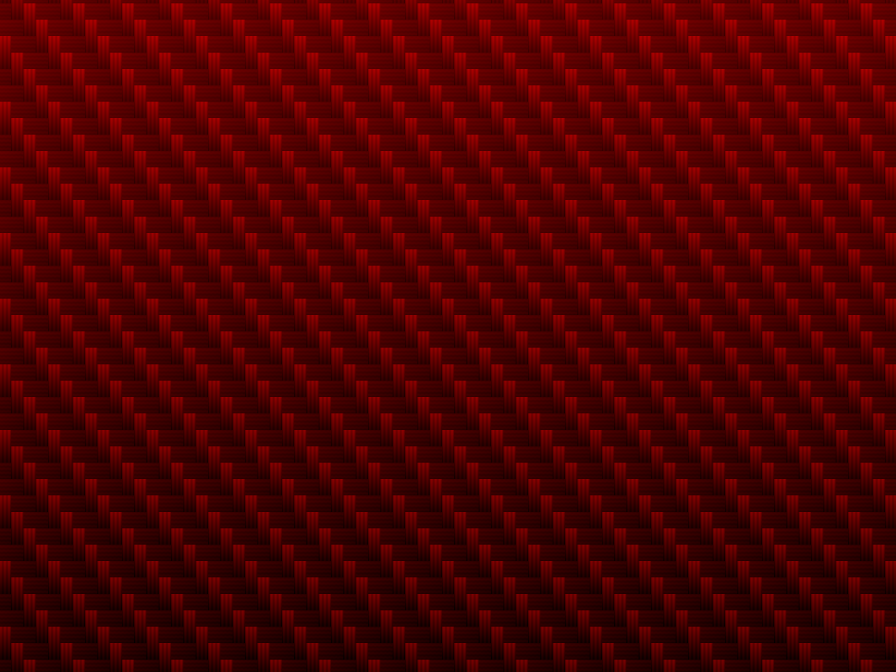
This texture is drawn by a Shadertoy shader. Its source:

```glsl
// Dark red carbon-fibre twill: bright upright tows stepping over dim level ones.

const float TAU = 6.2831853;

// Upright tow: three strands, lit at the top (along = 0) and sinking into shadow
float uprightTow(float across, float along) {
    float strands = 0.065 * cos(TAU * (3.0 * across - 0.5)) * (1.0 - 0.5 * along);
    float sides = 0.05 * smoothstep(0.38, 0.5, abs(across - 0.5));
    return mix(0.54, 0.17, pow(along, 0.85)) + strands - sides;
}

// Level tow: four faint threads, dimmer toward its lower edge and right end
float levelTow(float across, float along) {
    float threads = 0.025 * cos(TAU * (4.0 * across - 0.5));
    float stitches = 0.01 * sin(TAU * 6.0 * along) * sin(TAU * 4.0 * across);
    return 0.32 - 0.07 * across - 0.06 * along + threads + stitches;
}

// Two-over, two-under weave; uv runs from the lower left
float weave(vec2 uv) {
    vec2 grid = vec2(uv.x * 72.8 + 0.1, (1.0 - uv.y) * 40.96 - 0.2);
    vec2 cell = floor(grid);
    vec2 p = grid - cell;
    float phase = mod(cell.x - cell.y, 4.0);

    // Phases 2 then 1 go down an upright tow, 3 then 0 go along a level one
    if (phase > 0.5 && phase < 2.5)
        return uprightTow(p.x, 0.5 * (p.y + (phase < 1.5 ? 1.0 : 0.0)));
    return levelTow(p.y, 0.5 * (p.x + (phase < 0.5 ? 1.0 : 0.0)));
}

void mainImage(out vec4 fragColor, in vec2 fragCoord) {
    // Average a 3 by 3 grid of samples to smooth the tow edges
    float red = 0.0;
    for (int i = 0; i < 9; i++) {
        vec2 offset = (vec2(i % 3, i / 3) - 1.0) / 3.0;
        red += weave((fragCoord + offset) / iResolution.xy) / 9.0;
    }

    // Light falls off from top to bottom
    red += mix(-0.11, 0.12, fragCoord.y / iResolution.y);
    fragColor = vec4(clamp(red, 0.0, 1.0), 0.0, 0.0, 1.0);
}
```
